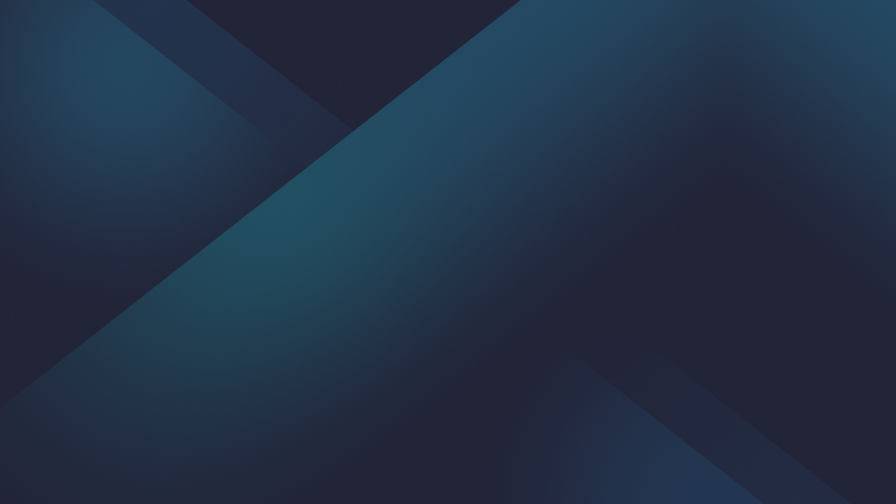
Write a Shadertoy shader that draws this background.

```glsl
// Dark navy backdrop of overlapping diagonal sheets lit by soft teal and blue glows.
// A rising edge splits the canvas; falling edges cut the sheets in two corners.
// The main glow follows the rising edge and is folded into a chevron at the right.

const vec3 NAVY = vec3(0.133, 0.140, 0.218);
const vec3 TEAL = vec3(0.130, 0.312, 0.385);
const vec3 STEEL = vec3(0.142, 0.285, 0.385);
const vec3 BLUE = vec3(0.138, 0.225, 0.335);

const vec2 ALONG = vec2(0.787, 0.617);   // direction of the rising edge
const vec2 BELOW = vec2(0.617, -0.787);  // normal pointing under it
const vec2 FALL_NORMAL = vec2(0.617, 0.787);
const vec2 EDGE_START = vec2(0.0, 0.19);
const float FOLD_X = 1.44;

float hash(vec2 p) {
    return fract(sin(dot(p, vec2(127.1, 311.7))) * 43758.5453);
}

// Smooth coverage of the half plane on the positive side of a line
float halfPlane(vec2 p, vec2 origin, vec2 normal, float pixel) {
    return smoothstep(-pixel, pixel, dot(p - origin, normal));
}

float softGlow(vec2 p, vec2 center, float radius) {
    return 1.0 - smoothstep(0.0, radius, length(p - center));
}

// Sheet lying to the lower left of a falling edge
float fallingSheet(vec2 p, vec2 origin, float pixel) {
    return halfPlane(p, origin, -FALL_NORMAL, pixel);
}

// Two stacked sheets in the upper left corner
vec3 upperSheets(vec2 p, float pixel) {
    vec3 outer = mix(NAVY, BLUE, 0.7 * softGlow(p, vec2(0.30, 1.0), 0.85));
    vec3 inner = mix(NAVY, STEEL, 0.95 * softGlow(p, vec2(0.255, 0.87), 0.52));
    vec3 color = mix(NAVY, outer, fallingSheet(p, vec2(0.370, 1.0), pixel));
    return mix(color, inner, fallingSheet(p, vec2(0.185, 1.0), pixel));
}

// Broad folded glow with two faint sheets at the bottom right
vec3 lowerSheets(vec2 p, float pixel) {
    float fromFold = p.x - FOLD_X;
    vec2 folded = vec2(FOLD_X - sqrt(fromFold * fromFold + 0.0005), p.y);
    vec2 rel = folded - EDGE_START;
    float along = dot(rel, ALONG);
    float glow = 1.0 - smoothstep(0.02, 0.58, dot(rel, BELOW));
    glow *= smoothstep(-0.2, 0.75, along);
    vec3 color = mix(NAVY, mix(TEAL, STEEL, smoothstep(0.6, 1.2, along)), glow);

    float outer = fallingSheet(p, vec2(1.690, 0.0), pixel);
    float inner = fallingSheet(p, vec2(1.516, 0.0), pixel);
    color = mix(color, BLUE, 0.36 * outer * softGlow(p, vec2(1.57, 0.0), 0.60));
    return mix(color, BLUE, 0.80 * inner * softGlow(p, vec2(1.40, 0.0), 0.50));
}

// Sparse, barely visible dust, one candidate per grid cell
float dust(vec2 p, float cells) {
    vec2 cell = floor(p * cells);
    vec2 center = 0.2 + 0.6 * vec2(hash(cell), hash(cell + 17.0));
    float dist = length(fract(p * cells) - center) / cells;
    return step(0.9, hash(cell + 41.0)) * (1.0 - smoothstep(0.0005, 0.003, dist));
}

void mainImage(out vec4 fragColor, in vec2 fragCoord) {
    vec2 p = fragCoord / iResolution.y;
    float pixel = 0.7 / iResolution.y;

    float lower = halfPlane(p, EDGE_START, BELOW, pixel);
    vec3 color = mix(upperSheets(p, pixel), lowerSheets(p, pixel), lower);
    color += 0.02 * dust(p, 10.0);

    // Fine grain keeps the slow gradients free of banding
    color += (hash(fragCoord) - 0.5) / 255.0;
    fragColor = vec4(color, 1.0);
}
```
